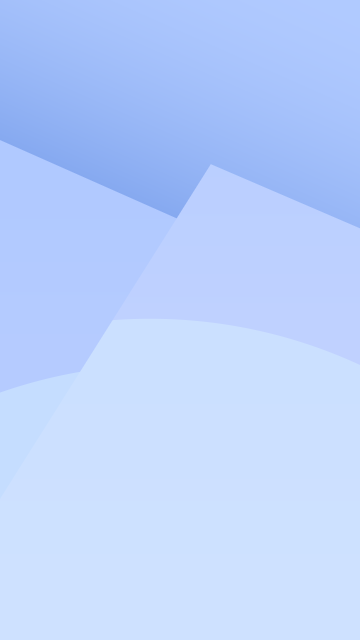
A WebGL 2 fragment shader for this background:

```glsl
#version 300 es
precision highp float;

uniform vec2 u_resolution;
out vec4 fragColor;

#define BACK_CORNER vec2(0.0, 0.7812)
#define FRONT_CORNER vec2(0.3294, 0.7435)
#define BACK_TILT 0.4434
#define FRONT_TILT 0.430
#define SIDE_SLOPE 1.588
#define BACK_HILL vec2(0.2578, -0.3509)
#define FRONT_HILL vec2(0.2344, -0.2793)
#define HILL_RADIUS 0.78125
#define SKY_DEPTH 0.427

// Signed distance to a line, positive on the side the normal points to
float lineDistance(vec2 p, vec2 anchor, vec2 normal) {
    return dot(p - anchor, normalize(normal));
}

// Coverage of a shape (negative inside), softened over one pixel
float coverage(float dist) {
    return clamp(0.5 - dist * u_resolution.y, 0.0, 1.0);
}

// Sky that deepens toward the slope of the back sheet
vec3 skyColor(float height) {
    const vec3 deep = vec3(0.525, 0.663, 0.941);
    const vec3 pale = vec3(0.692, 0.792, 1.0);
    float t = clamp(height / SKY_DEPTH, 0.0, 1.0);
    return mix(deep, pale, 1.0 - pow(1.0 - t, 1.8));
}

// Sheet with a large pale disc rising from below
vec3 sheetColor(vec2 p, vec2 hill, vec3 sheet, vec3 disc) {
    return mix(sheet, disc, coverage(length(p - hill) - HILL_RADIUS));
}

void main() {
    vec2 p = gl_FragCoord.xy / u_resolution.y;

    // Shape distances
    float backTop = lineDistance(p, BACK_CORNER, vec2(BACK_TILT, 1.0));
    float frontTop = lineDistance(p, FRONT_CORNER, vec2(FRONT_TILT, 1.0));
    float frontSide = lineDistance(p, FRONT_CORNER, vec2(-SIDE_SLOPE, 1.0));

    // Faint vertical tints
    float fall = smoothstep(0.78, 0.40, p.y);
    vec3 backSheet = mix(vec3(0.690, 0.788, 1.0), vec3(0.710, 0.797, 1.0), fall);
    vec3 frontSheet = mix(vec3(0.730, 0.812, 1.0), vec3(0.753, 0.820, 1.0), fall);
    vec3 backDisc = vec3(0.773, 0.867, 1.0);
    vec3 frontDisc = mix(vec3(0.808, 0.882, 1.0), vec3(0.796, 0.878, 1.0),
                         smoothstep(0.0, 0.5, p.y));

    // Layers from back to front
    vec3 color = skyColor(backTop);
    color = mix(color, sheetColor(p, BACK_HILL, backSheet, backDisc), coverage(backTop));
    color = mix(color, sheetColor(p, FRONT_HILL, frontSheet, frontDisc),
                coverage(max(frontTop, frontSide)));
    fragColor = vec4(color, 1.0);
}
```
